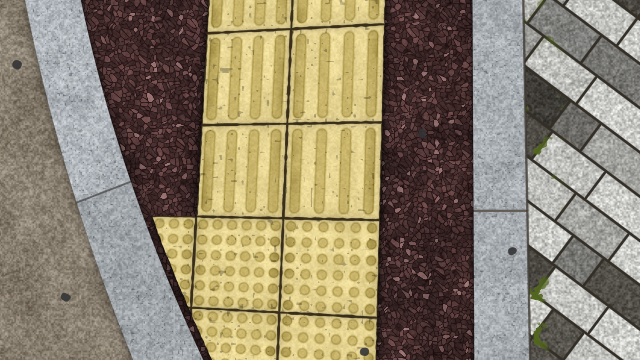
Reproduce this texture procedurally as a WebGL 2 fragment shader.

```glsl
#version 300 es
precision highp float;
uniform vec2 u_resolution;
out vec4 outColor;

float aa; // width of one screen sample in scene units

float hash(vec2 p) {
  vec3 q = fract(p.xyx * 0.1031);
  q += dot(q, q.yzx + 33.33);
  return fract((q.x + q.y) * q.z);
}

float noise(vec2 p) {
  vec2 i = floor(p), f = fract(p);
  f = f * f * (3.0 - 2.0 * f);
  return mix(mix(hash(i), hash(i + vec2(1, 0)), f.x),
             mix(hash(i + vec2(0, 1)), hash(i + vec2(1, 1)), f.x), f.y);
}

float fill(float d) { return 1.0 - smoothstep(-0.7 * aa, 0.7 * aa, d); }

float grain(vec2 p) { return 0.6 * noise(p * 55.0) + 0.4 * noise(p * 27.0 + 9.0) - 0.5; }

// Crushed red stone: one random tone per pebble, dark gaps between
vec3 asphalt(vec2 p) {
  vec2 g = p * 17.0 + 1.2 * noise(p * 9.0), cell = floor(g);
  float near = 9.0, next = 9.0, tone = 0.0;
  for (int j = -1; j <= 1; j++)
    for (int i = -1; i <= 1; i++) {
      vec2 c = cell + vec2(i, j);
      float d = length(c + vec2(hash(c), hash(c + 31.7)) - g);
      if (d < near) { next = near; near = d; tone = hash(c + 7.3); }
      else next = min(next, d);
    }
  float stone = smoothstep(0.02, 0.3, next - near) * (0.25 + 0.75 * tone * tone);
  vec3 col = mix(vec3(0.15, 0.09, 0.09), vec3(0.43, 0.29, 0.29), stone);
  col += 0.12 * smoothstep(0.93, 0.97, tone) * stone;
  return col * (0.88 + 0.3 * noise(p * 2.5)) + 0.1 * grain(p);
}

vec3 granite(vec2 p) {
  vec3 col = vec3(0.66, 0.68, 0.70) + 0.28 * grain(p) + 0.07 * (noise(p * 4.0) - 0.5);
  return col - 0.15 * smoothstep(0.8, 0.95, noise(p * 42.0 + 5.0));
}

// Yellow guide tiles: long bars above, round studs below
vec3 tiles(vec2 p, float left, float mid, float right, float row) {
  float w = p.x < mid ? mid - left : right - mid;
  float u = fract((p.x - mid) / w), v = fract(row);
  float d;
  if (row < 2.0) {
    float k = clamp(round((u - 0.11) / 0.255), 0.0, 3.0);
    d = length(vec2((u - 0.11 - 0.255 * k) * w, max(abs(v - 0.5) - 0.39, 0.0) * 1.135)) - 0.06;
  } else {
    d = length((fract(vec2(u, v) * 6.0) - 0.5) * vec2(w, 1.135) / 6.0) - 0.058;
  }
  float wear = noise(p * 5.0);
  vec3 col = vec3(0.91, 0.84, 0.58) + 0.12 * grain(p) + 0.08 * (wear - 0.5);
  float rim = 1.0 - smoothstep(0.0, 0.022, abs(d));
  vec3 relief = vec3(0.79, 0.71, 0.42) - 0.14 * smoothstep(0.28, 0.45, abs(u - 0.5)) * wear;
  col = mix(col, relief + 0.1 * grain(p + 4.0), fill(d));
  col -= rim * vec3(0.11, 0.11, 0.13);
  float seam = min(min(u, 1.0 - u) * w, min(v, 1.0 - v) * 1.135);
  col *= 1.0 - 0.2 * exp(-seam * 28.0) - 0.25 * smoothstep(0.84, 0.95, noise(p * 23.0));
  return mix(col, vec3(0.22, 0.18, 0.10), fill(seam - 0.009 - 0.012 * noise(p * 18.0)));
}

// Slanted paving blocks: x is a joint position, yzw are the tones along a row
vec3 paving(vec2 p) {
  vec4 rows[9] = vec4[9](
    vec4(5.45, 0.6, 0.76, 0.8), vec4(5.23, 0.7, 0.50, 0.46), vec4(5.48, 0.6, 0.75, 0.79),
    vec4(6.66, 0.24, 0.42, 0.64), vec4(6.25, 0.3, 0.75, 0.8), vec4(6.92, 0.74, 0.64, 0.8),
    vec4(7.66, 0.8, 0.47, 0.32), vec4(7.25, 0.28, 0.76, 0.8), vec4(8.0, 0.79, 0.34, 0.75));
  float along = dot(p, vec2(0.8, 0.6));
  float across = (dot(p, vec2(-0.6, 0.8)) + 4.42) / 0.425;
  int k = int(clamp(floor(across), 0.0, 8.0));
  float t = along - rows[k].x;
  bool hasShort = k == 3 || k == 6 || k == 8;
  float first = hasShort ? -0.46 : 0.0, second = hasShort ? 0.0 : 0.8;
  float tone = t < first ? rows[k].y : t < second ? rows[k].z : rows[k].w;
  if (across < 0.0) tone = 0.28;
  float seam = min(min(abs(t - first), abs(t - second)), (0.5 - abs(fract(across) - 0.5)) * 0.425);
  float speck = grain(p) + 0.6 * (noise(p * 38.0 + 3.0) - 0.5);
  vec3 col = vec3(tone) * mix(vec3(1.02, 0.98, 0.90), vec3(1.0, 1.0, 0.98), smoothstep(0.3, 0.5, tone));
  col += speck * (0.10 + 0.28 * tone);
  col = mix(col, vec3(0.20, 0.18, 0.15), fill(seam - 0.016));
  float moss = smoothstep(0.62, 0.75, noise(p * 4.0 + 2.0)) * (1.0 - smoothstep(6.4, 6.85, p.x));
  return mix(col, vec3(0.32, 0.40, 0.12), moss * fill(seam - 0.07 * noise(p * 24.0)));
}

void main() {
  // Scene is 4.32 high, measured downward from the top edge
  aa = 4.32 / u_resolution.y;
  vec2 p = vec2(gl_FragCoord.x, u_resolution.y - gl_FragCoord.y) * aa;
  float x = p.x, y = p.y;

  float curbOuter = 0.30 + 0.196 * y + 0.0242 * y * y;
  float curbInner = 0.97 + 0.209 * y + 0.0304 * y * y;
  float left = 2.50 - 0.056 * y, mid = 3.51 - 0.042 * y, right = 4.63 - 0.025 * y;
  float row = (2.0 + (y - 2.0) / (1.0 + 0.031 * (x - 3.45)) - 0.35) / 1.135;

  // Asphalt with guide tiles on top
  vec3 col = asphalt(p);
  float tileLeft = row < 2.0 ? left : curbInner + 0.10;
  float tileEdge = max(tileLeft - x, x - right);
  col *= 1.0 - 0.55 * exp(-max(tileEdge, 0.0) * 22.0);
  col = mix(col, tiles(p, left, mid, right, row), fill(tileEdge + 0.012 * noise(p * 20.0)));

  // Curved curb and the ground beside it
  col *= 1.0 - 0.5 * exp(-max(x - curbInner, 0.0) * 25.0);
  vec3 curb = granite(p);
  float joint = abs(y - 2.43 + 0.385 * (x - 0.92)) - 0.012;
  curb = mix(curb * (y + 0.385 * (x - 0.92) > 2.43 ? 0.95 : 1.03), vec3(0.30), 0.8 * fill(joint));
  col = mix(col, curb, fill(x - curbInner));
  vec3 ground = vec3(0.53, 0.49, 0.43) + 0.3 * grain(p) + 0.12 * (noise(p * 3.0) - 0.5);
  ground *= 1.0 - 0.3 * exp(-max(curbOuter - x, 0.0) * 18.0);
  col = mix(col, ground, fill(x - curbOuter));

  // Straight curb and block paving
  float straightLeft = 5.67 + 0.005 * y, straightRight = 6.28 + 0.019 * y;
  col *= 1.0 - 0.6 * exp(-abs(x - straightLeft) * 40.0);
  vec3 kerb = mix(granite(p + 11.0), vec3(0.38, 0.36, 0.33), fill(abs(y - 2.53) - 0.014));
  col = mix(col, kerb, fill(straightLeft - x));
  col = mix(col, paving(p), fill(straightRight - x));
  col = mix(col, vec3(0.24, 0.22, 0.19), 0.8 * fill(abs(x - straightRight) - 0.014));

  // Dark stuck spots
  vec2 spots[5] = vec2[5](vec2(0.20, 0.78), vec2(0.79, 3.57), vec2(6.14, 3.01), vec2(5.07, 1.61), vec2(4.38, 4.22));
  for (int i = 0; i < 5; i++) {
    float d = length(p - spots[i]) - 0.035 - 0.035 * noise(p * 16.0);
    col = mix(col, vec3(0.20, 0.20, 0.21), 0.9 * fill(d));
  }
  outColor = vec4(clamp(col, 0.0, 1.0), 1.0);
}
```
